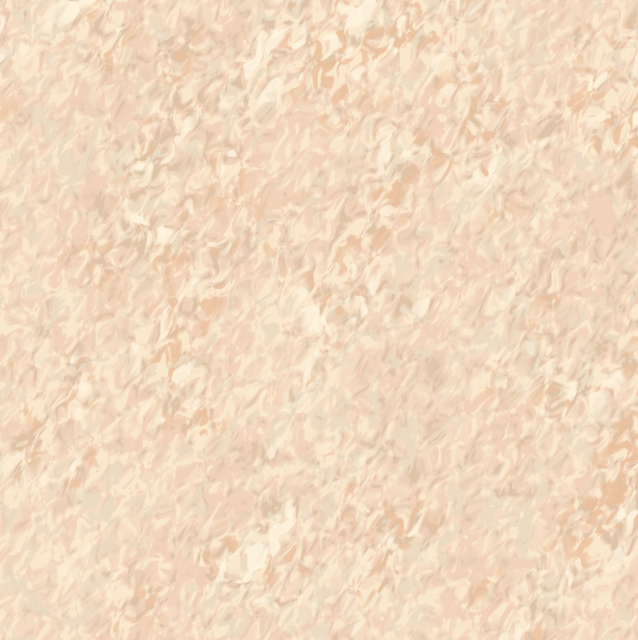
This texture is drawn by a Shadertoy shader. Its source:

```glsl
// Polished peach stone with fine slanted flakes, cream chips and rusty clusters.
#define GRAIN_ANGLE 1.05
#define GRAIN_SCALE 115.0
#define GRAIN_STRETCH 1.65
#define PATCH_SCALE 11.0
#define PEACH vec3(0.96, 0.86, 0.76)
#define SAND vec3(0.92, 0.82, 0.72)
#define PINK vec3(0.95, 0.82, 0.72)
#define CREAM vec3(0.98, 0.91, 0.80)
#define SAGE vec3(0.92, 0.86, 0.76)
#define TAN vec3(0.88, 0.77, 0.66)
#define CHIP vec3(1.00, 0.96, 0.88)
#define RUST vec3(0.92, 0.75, 0.61)

// Integer hash of a lattice cell, 0 to 1
float hash(vec2 cell) {
    uvec2 q = uvec2(ivec2(cell)) * uvec2(1597u, 7919u);
    uint n = (q.x ^ (q.y << 8)) * 74773u + q.y;
    n = (n ^ (n >> 15)) * 48271u;
    n = (n ^ (n >> 13)) * 69621u;
    return float((n ^ (n >> 16)) & 65535u) / 65535.0;
}

// Smooth value noise
float noise(vec2 p) {
    vec2 i = floor(p);
    vec2 f = p - i;
    f = f * f * (3.0 - 2.0 * f);
    float low = mix(hash(i), hash(i + vec2(1, 0)), f.x);
    float high = mix(hash(i + vec2(0, 1)), hash(i + vec2(1, 1)), f.x);
    return mix(low, high, f.y);
}

// Layered noise for the broad patches
float cloud(vec2 p) {
    float sum = 0.0;
    float weight = 0.5;
    for (int k = 0; k < 4; k++) {
        sum += weight * noise(p);
        p = mat2(0.8, 0.6, -0.6, 0.8) * p * 2.03 + 19.7;
        weight *= 0.55;
    }
    return sum / 1.01;
}

// Two sizes of grain
float grain(vec2 p) {
    return 0.65 * noise(p) + 0.35 * noise(p * 2.1 + 41.3);
}

void mainImage(out vec4 fragColor, in vec2 fragCoord) {
    vec2 uv = fragCoord / iResolution.y;

    // Frame along the slanted grain, with small curls
    vec2 axis = vec2(cos(GRAIN_ANGLE), sin(GRAIN_ANGLE));
    vec2 along = vec2(dot(uv, vec2(axis.y, -axis.x)), dot(uv, axis) / GRAIN_STRETCH);
    vec2 curl = vec2(noise(along * 60.0), noise(along * 60.0 + 73.0)) - 0.5;
    vec2 flakePos = along + 0.014 * curl;

    // Calm and lively patches
    float patches = cloud(along * PATCH_SCALE + 5.0);
    float lively = smoothstep(0.40, 0.68, patches);
    float warmth = cloud(along * PATCH_SCALE * 1.3 + 60.0) - 0.5;
    float shade = cloud(along * PATCH_SCALE * 0.5 + 130.0) - 0.5;

    // Light and dark grains, and their tint
    float tone = (grain(flakePos * GRAIN_SCALE) - 0.5) * mix(0.75, 1.35, lively);
    tone += 0.25 * shade + 0.02;
    float tint = grain(flakePos * GRAIN_SCALE * 0.6 + 211.0) - 0.5 + 0.5 * warmth;

    vec3 color = mix(SAND, PEACH, smoothstep(-0.12, 0.04, tone));
    color = mix(color, PINK, 0.85 * smoothstep(0.06, 0.22, tint));
    color = mix(color, SAGE, 0.85 * (1.0 - smoothstep(-0.25, -0.09, tint)));
    color = mix(color, TAN, 1.0 - smoothstep(-0.29, -0.13, tone));
    color = mix(color, CREAM, smoothstep(0.08, 0.22, tone));

    // Clustered rusty flecks and pale chips
    float fleck = grain(flakePos * GRAIN_SCALE * 0.75 + 307.0) + 0.5 * warmth;
    color = mix(color, RUST, 0.8 * lively * smoothstep(0.60, 0.76, fleck));
    float chip = grain(flakePos * GRAIN_SCALE * 0.55 + 401.0) - 0.5 * warmth;
    color = mix(color, CHIP, 0.85 * lively * smoothstep(0.63, 0.78, chip));

    fragColor = vec4(color, 1.0);
}
```
